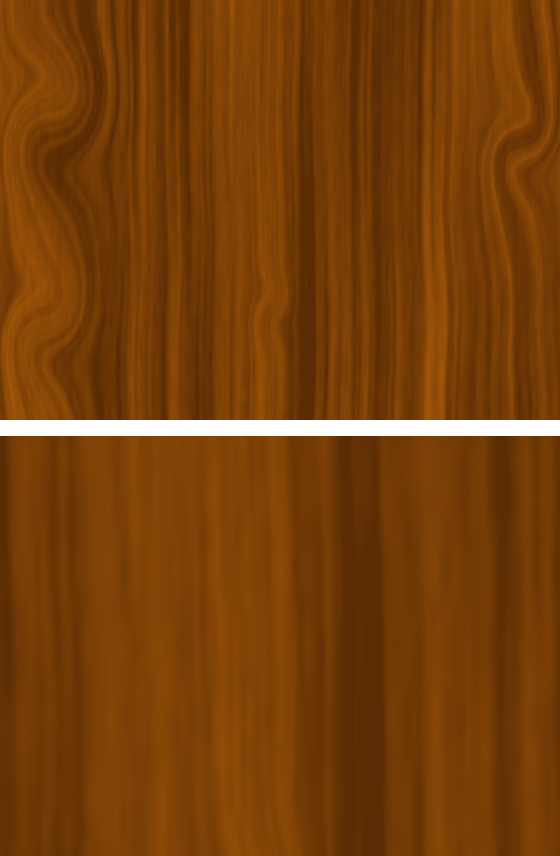
Top: the whole. Bottom: its middle third, enlarged.
Write a WebGL 1 fragment shader that draws this texture.

```glsl
precision highp float;
// Polished brown wood with upright grain and a few swirling knots.
// The plane is twisted around each knot and bent by layered sines, then
// stretched noise of rising frequency is summed and mapped to a brown ramp.

uniform vec2 u_resolution;

const vec3 DARK_BROWN = vec3(0.355, 0.172, 0.012);
const vec3 LIGHT_BROWN = vec3(0.625, 0.332, 0.032);

float hash(vec2 cell) {
  return fract(sin(dot(cell, vec2(127.1, 311.7))) * 43758.55);
}

// Smooth value noise in 0..1
float noise(vec2 p) {
  vec2 cell = floor(p);
  vec2 f = fract(p);
  f = f * f * (3.0 - 2.0 * f);
  float low = mix(hash(cell), hash(cell + vec2(1.0, 0.0)), f.x);
  float high = mix(hash(cell + vec2(0.0, 1.0)), hash(cell + 1.0), f.x);
  return mix(low, high, f.y);
}

// Noise centred on zero, stretched by separate frequencies
float streaks(vec2 p, float across, float along, float seed) {
  return noise(p * vec2(across, along) + seed) - 0.5;
}

// Soft vertical band around a centre line
float band(float x, float centre, float width) {
  float d = (x - centre) / width;
  return exp(-d * d);
}

// Turns the plane around a knot, fading out with distance
vec2 twist(vec2 p, vec2 centre, float radius, float angle) {
  vec2 d = p - centre;
  vec2 oval = d * vec2(1.0, 0.75) / radius;
  float a = angle * exp(-dot(oval, oval));
  float c = cos(a);
  float s = sin(a);
  return centre + vec2(c * d.x - s * d.y, s * d.x + c * d.y);
}

// Gentle sideways wandering of the grain lines
float meander(vec2 p, float amount) {
  return amount * (sin(p.y * 8.0 + p.x * 3.0)
    + 0.5 * sin(p.y * 15.0 - p.x * 7.0 + 1.7));
}

// Grain brightness from broad bands down to thin lines
float grain(vec2 p, float calm) {
  float value = 0.50 * streaks(p, 8.0, 0.7, 3.0);
  value += 0.50 * streaks(p, 24.0, 0.8, 17.0);
  value += 0.58 * streaks(p, 58.0, 0.9, 41.0) * (1.0 - 0.3 * calm);
  value += 0.42 * streaks(p, 125.0, 1.3, 73.0) * (1.0 - 0.5 * calm);
  return value;
}

// Short faint fibres and pores
float fibres(vec2 p) {
  return 0.13 * streaks(p, 190.0, 16.0, 7.0)
    + 0.09 * streaks(p, 90.0, 34.0, 29.0);
}

void main() {
  vec2 p = gl_FragCoord.xy / u_resolution.y;

  // Knots
  vec2 q = twist(p, vec2(0.125, 0.715), 0.105, 1.65);
  q = twist(q, vec2(0.105, 0.235), 0.085, 1.25);
  q = twist(q, vec2(1.240, 0.660), 0.070, 1.20);
  q = twist(q, vec2(0.645, 0.265), 0.045, 0.75);

  // Pale, calmer wood near both sides
  float calm = band(q.x, 0.09, 0.11) + band(q.x, 1.17, 0.10);
  float loose = band(p.x, 0.09, 0.14) + band(p.x, 1.25, 0.13);
  q.x += meander(q, 0.0025 + 0.013 * loose);

  // Shade
  float shade = 0.41 + 0.27 * calm + grain(q, min(calm, 1.0)) + fibres(p);
  shade += 0.07 * calm * (p.y - 0.5);
  vec3 wood = mix(DARK_BROWN, LIGHT_BROWN, clamp(shade, 0.0, 1.08));
  gl_FragColor = vec4(wood, 1.0);
}
```
